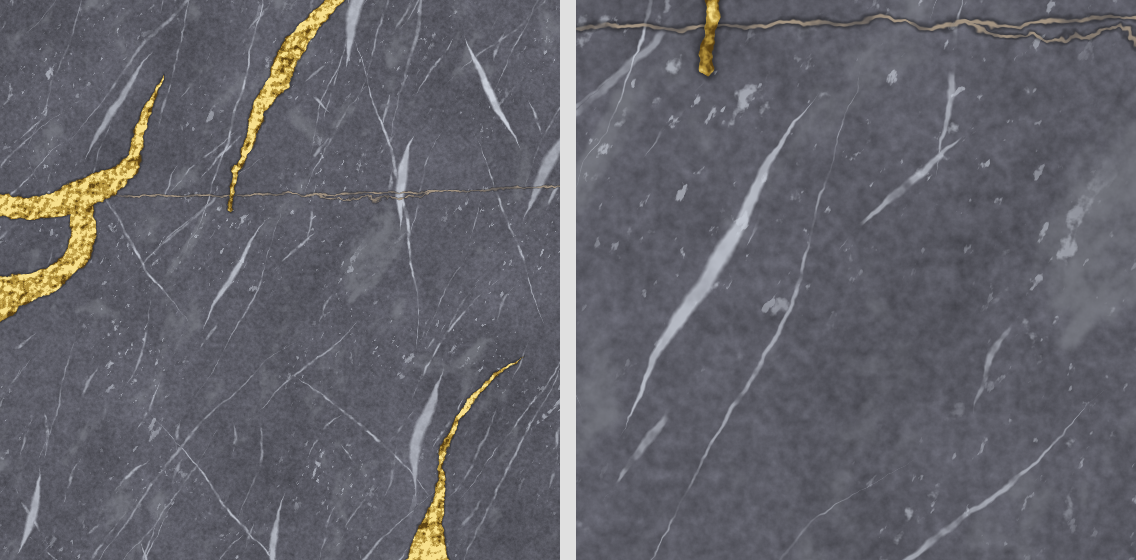
Left: the whole. Right: its middle third, enlarged.
Give the GLSL for this texture, as a Shadertoy shader.

```glsl
#define STONE vec3(0.355, 0.357, 0.395)
#define MIST vec3(0.51, 0.52, 0.55)
#define CALCITE vec3(0.80, 0.82, 0.86)
#define GOLD_DARK vec3(0.36, 0.26, 0.08)
#define GOLD_MID vec3(0.71, 0.58, 0.24)
#define GOLD_LIGHT vec3(0.97, 0.88, 0.55)
#define CRACK_TAN vec3(0.64, 0.58, 0.51)
#define GRAIN_ANGLE 1.08
#define ANGLE_SPREAD 0.38

vec2 hash2(vec2 p) {
    vec3 q = fract(p.xyx * vec3(0.1031, 0.1030, 0.0973));
    q += dot(q, q.yzx + 33.33);
    return fract((q.xx + q.yz) * q.zy);
}

float gradientNoise(vec2 p) {
    vec2 i = floor(p), f = p - i;
    vec2 u = f * f * f * (f * (f * 6.0 - 15.0) + 10.0);
    vec2 e = vec2(0.0, 1.0);
    float a = dot(hash2(i) * 2.0 - 1.0, f);
    float b = dot(hash2(i + e.yx) * 2.0 - 1.0, f - e.yx);
    float c = dot(hash2(i + e.xy) * 2.0 - 1.0, f - e.xy);
    float d = dot(hash2(i + e.yy) * 2.0 - 1.0, f - e.yy);
    return mix(mix(a, b, u.x), mix(c, d, u.x), u.y);
}

float fbm(vec2 p) {
    float sum = 0.0, amp = 0.5;
    for (int i = 0; i < 4; i++) {
        sum += amp * gradientNoise(p);
        p = mat2(1.6, 1.2, -1.2, 1.6) * p + 17.3;
        amp *= 0.55;
    }
    return sum;
}

vec2 rotate(vec2 p, float a) {
    float c = cos(a), s = sin(a);
    return vec2(c * p.x + s * p.y, c * p.y - s * p.x);
}

// Scattered lens-shaped streaks, one candidate per cell
float streaks(vec2 p, float cells, float reach, float width, float density, float px) {
    float cover = 0.0;
    vec2 home = floor(p * cells);
    for (int k = 0; k < 9; k++) {
        vec2 id = home + vec2(k % 3 - 1, k / 3 - 1);
        vec2 key = id + cells * 7.0 + 40.0;
        vec2 place = hash2(key), shape = hash2(key + 91.7), kind = hash2(key + 213.1);
        if (kind.x > density) continue;
        float angle = GRAIN_ANGLE + (shape.x - 0.5) * 2.0 * ANGLE_SPREAD;
        if (kind.y > 0.9) angle = 3.14159 - angle;
        vec2 q = rotate(p - (id + place) / cells, angle);
        float halfLen = reach * mix(0.4, 1.0, shape.y) / cells;
        float t = q.x / halfLen;
        float taper = max(1.0 - t * t, 0.0);
        q.y += (place.x - 0.5) * 0.3 * halfLen * t * t;
        float w = width * taper * taper * mix(0.4, 1.0, place.y);
        float soft = 0.3 * w + px;
        float line = 1.0 - smoothstep(w - soft, w + soft, abs(q.y));
        cover = max(cover, line * smoothstep(0.0, 0.3, taper) * mix(0.55, 1.0, kind.y));
    }
    return cover;
}

// Distance to a curve whose control points hold position and half width
float taperedCurve(vec2 p, vec3 a, vec3 b, vec3 c) {
    float d = 1e3;
    vec3 last = a;
    for (int i = 1; i <= 10; i++) {
        float t = float(i) / 10.0;
        vec3 next = mix(mix(a, b, t), mix(b, c, t), t);
        vec2 along = next.xy - last.xy, rel = p - last.xy;
        float h = clamp(dot(rel, along) / dot(along, along), 0.0, 1.0);
        d = min(d, length(rel - along * h) - mix(last.z, next.z, h));
        last = next;
    }
    return d;
}

float goldDistance(vec2 p) {
    vec3 fork = vec3(0.15, 0.645, 0.029), neck = vec3(0.245, 0.72, 0.010);
    vec3 knee = vec3(0.09, 0.50, 0.025), bulge = vec3(0.505, 0.85, 0.021);
    vec3 waist = vec3(0.788, 0.16, 0.004);
    float d = taperedCurve(p, vec3(0.29, 0.865, 0.001), vec3(0.245, 0.79, 0.012), neck);
    d = min(d, taperedCurve(p, neck, vec3(0.21, 0.67, 0.020), fork));
    d = min(d, taperedCurve(p, fork, vec3(0.07, 0.635, 0.018), vec3(-0.02, 0.635, 0.019)));
    d = min(d, taperedCurve(p, fork, vec3(0.16, 0.54, 0.012), knee));
    d = min(d, taperedCurve(p, knee, vec3(0.04, 0.50, 0.022), vec3(-0.01, 0.465, 0.045)));
    d = min(d, taperedCurve(p, vec3(0.615, 1.01, 0.012), vec3(0.52, 0.93, 0.014), bulge));
    d = min(d, taperedCurve(p, bulge, vec3(0.445, 0.80, 0.009), vec3(0.404, 0.622, 0.003)));
    d = min(d, taperedCurve(p, vec3(0.94, 0.365, 0.0), vec3(0.80, 0.29, 0.010), waist));
    return min(d, taperedCurve(p, waist, vec3(0.785, 0.07, 0.020), vec3(0.765, -0.01, 0.035)));
}

void mainImage(out vec4 fragColor, in vec2 fragCoord) {
    vec2 p = fragCoord / iResolution.y;
    float px = 0.7 / iResolution.y;
    vec2 bend = vec2(gradientNoise(p * 9.0), gradientNoise(p * 9.0 + 31.0));
    vec2 ripple = vec2(fbm(p * 38.0), fbm(p * 38.0 + 57.0));
    vec2 slant = rotate(p, GRAIN_ANGLE);

    // Mottled stone with pale clouds
    vec3 col = STONE * (1.0 + 0.35 * fbm(p * 5.0) + 0.3 * fbm(p * 45.0) + 0.4 * fbm(p * 150.0));
    float cloud = fbm(slant * vec2(8.0, 17.0) + bend) + 0.35 * fbm(p * 50.0);
    col = mix(col, MIST, 0.6 * smoothstep(0.06, 0.36, cloud));

    // Crumbly flecks gathered in patches
    float patches = smoothstep(-0.2, 0.25, gradientNoise(p * 6.0 + 8.0));
    float crumbs = fbm(slant * vec2(20.0, 44.0) + 2.0 * bend) + 0.45 * fbm(p * 90.0);
    float flecks = smoothstep(0.20, 0.34, crumbs);
    float specks = smoothstep(0.19, 0.29, fbm(slant * vec2(60.0, 105.0) + 70.0));
    col = mix(col, CALCITE, patches * max(0.65 * flecks, 0.6 * specks));

    // Calcite streaks, broad lenses to broken hairlines
    vec2 q = p + 0.016 * bend + 0.007 * ripple;
    float wear = smoothstep(-0.14, 0.14, fbm(p * 34.0));
    float veins = mix(0.8, 1.0, wear) * streaks(q, 4.0, 0.6, 0.011, 0.45, px);
    veins = max(veins, mix(0.25, 0.9, wear) * streaks(q, 3.0, 1.0, 0.0030, 0.95, px));
    veins = max(veins, mix(0.1, 0.8, wear) * streaks(q + 0.37, 5.0, 1.0, 0.0022, 0.95, px));
    veins = max(veins, wear * 0.75 * streaks(q, 12.0, 0.8, 0.0028, 0.4, px));
    col = mix(col, CALCITE, veins);

    // Level tan crack, split in two for part of its run
    float level = 0.651 + 0.035 * pow(max(p.x - 0.4, 0.0), 1.6) + 0.007 * bend.y + 0.012 * ripple.y;
    float gap = 0.010 * smoothstep(0.55, 0.62, p.x) * (1.0 - smoothstep(0.70, 0.80, p.x));
    float crack = min(abs(p.y - level), abs(p.y - level + gap * (1.0 + 2.0 * ripple.x)));
    float run = smoothstep(0.19, 0.24, p.x);
    col *= 1.0 - 0.35 * run * (1.0 - smoothstep(0.001, 0.004, crack));
    float tan = run * mix(0.45, 1.0, wear) * (1.0 - smoothstep(0.0004, 0.0012 + px, crack));
    col = mix(col, CRACK_TAN, tan);

    // Crinkled gold foil with a dark rim and a thin shadow
    float d = goldDistance(p + 0.024 * bend + 0.014 * ripple);
    float relief = fbm(p * 48.0) - fbm(p * 48.0 + vec2(-0.16, 0.22));
    float shine = 0.68 + 1.9 * relief + 0.9 * fbm(p * 15.0) + 0.9 * fbm(p * 110.0);
    shine -= 0.35 * smoothstep(-0.003, 0.0, d);
    vec3 foil = mix(GOLD_DARK, GOLD_MID, smoothstep(0.1, 0.5, shine));
    foil = mix(foil, GOLD_LIGHT, smoothstep(0.5, 0.85, shine));
    col *= 1.0 - 0.35 * (1.0 - smoothstep(0.0, 0.005, d));
    col = mix(col, foil, 1.0 - smoothstep(-px, px, d));

    fragColor = vec4(clamp(col, 0.0, 1.0), 1.0);
}
```
